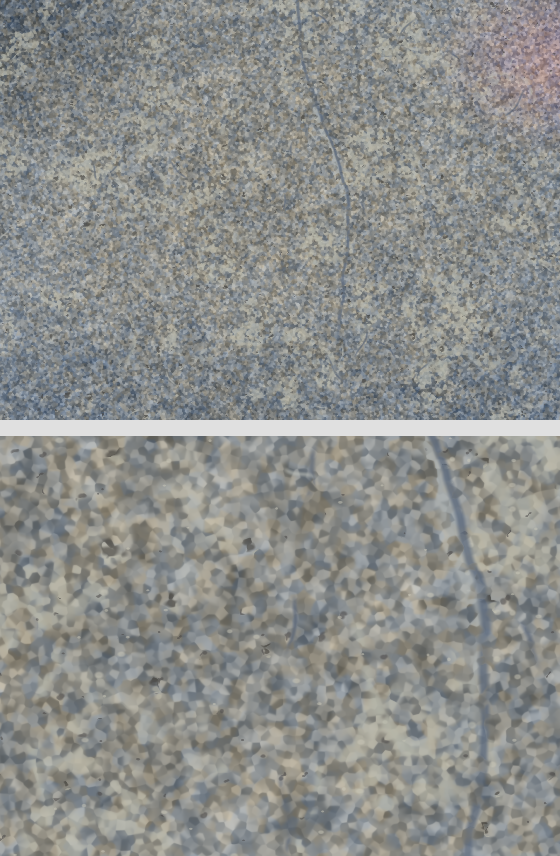
Top, the full canvas; bottom, a detail of the centre.
Write a WebGL 2 fragment shader that draws this texture.

```glsl
#version 300 es
precision highp float;
// Worn grey stone slab: fine warm and blue grains with pale scuffs, small pits
// and faint scratches, plus one long bent crack. Grains are blended cellular
// noise; scratches are hashed, slightly wavy strokes drawn in loops.
uniform vec2 u_resolution;
out vec4 fragColor;

vec2 hash2(vec2 c) {
  vec3 q = fract(c.xyx * vec3(0.1031, 0.1030, 0.0973));
  q += dot(q, q.yzx + 33.33);
  return fract((q.xx + q.yz) * q.zy);
}

// Cellular noise: random cell tones, softly blended, about -0.5 to 0.5
float grains(vec2 p) {
  vec2 cell = floor(p), f = p - cell;
  float tone = 0.0, total = 0.0;
  for (int y = -1; y <= 1; y++)
    for (int x = -1; x <= 1; x++) {
      vec2 o = vec2(x, y);
      vec2 d = o + hash2(cell + o + 100.0) - f;
      float w = exp(-8.0 * dot(d, d));
      tone += w * (hash2(cell + o + 171.0).x - 0.5);
      total += w;
    }
  return tone / total;
}

// Sparse dents, at most one in each cell
float pits(vec2 p, float share) {
  vec2 cell = floor(p), size = hash2(cell + 219.0);
  vec2 d = fract(p) - 0.3 - 0.4 * hash2(cell + 137.0);
  d.y *= 1.0 + 0.8 * size.x / share;
  float radius = 0.09 + 0.19 * size.y * size.y;
  return step(size.x, share) * (1.0 - smoothstep(radius * 0.4, radius, length(d)));
}

// A wavy stroke at a hashed place, leaning from the vertical by up to spread / 2
float scratch(vec2 p, float id, float len, float width, float spread) {
  float aspect = u_resolution.x / u_resolution.y;
  vec2 r = hash2(vec2(id, 31.0));
  float angle = 1.5 + (r.x - 0.5) * spread;
  vec2 dir = vec2(cos(angle), sin(angle));
  vec2 q = p - hash2(vec2(id, 7.0)) * vec2(aspect, 1.0);
  len *= 0.4 + r.y;
  float along = dot(q, dir) / len;
  float across = dot(q, vec2(-dir.y, dir.x)) + 0.05 * len * sin(along * 6.0 + id);
  return (1.0 - smoothstep(0.0, width, abs(across))) * (1.0 - smoothstep(0.25, 0.5, abs(along)));
}

void main() {
  vec2 uv = gl_FragCoord.xy / u_resolution;
  vec2 p = gl_FragCoord.xy / u_resolution.y;
  vec2 wobble = 0.006 * vec2(sin(p.y * 41.0 + 3.0 * sin(p.x * 23.0)), sin(p.x * 37.0 + p.y * 19.0));

  float fine = grains(p * 175.0);
  float middle = grains(p * 78.0 + 9.0);
  float coarse = grains(p * 24.0 + 31.0);
  float tint = grains(p * 105.0 + 57.0);
  float wear = smoothstep(-0.2, 0.2, middle + 0.5 * fine);

  // Slow drift: warm centre, cool rim, dim corners, rosy upper right
  vec2 c = uv - vec2(0.5, 0.58);
  float rim = dot(c, c);
  vec3 col = vec3(0.558, 0.559, 0.540);
  col += rim * vec3(-0.10, -0.03, 0.08);
  col -= 0.13 * (1.0 - smoothstep(0.0, 0.45, length(uv - vec2(0.0, 1.0))));
  col -= 0.05 * smoothstep(0.3, 0.0, uv.y);
  col += vec3(0.10, 0.0, 0.01) * (1.0 - smoothstep(0.0, 0.26, length(uv - vec2(1.0, 0.86))));
  col += 0.008 * sin(p.x * 9.0 + 2.0 * sin(p.y * 6.0));

  // Grain in lightness and in warmth
  col += 0.23 * fine + 0.13 * middle + 0.06 * coarse;
  col += (tint + 0.3 * fine + 0.3 * coarse) * vec3(0.065, 0.01, -0.075);

  // Pale chalky scuffs
  float scuff = grains((p + wobble) * vec2(11.0, 9.0) + 5.0) + 0.6 * coarse;
  scuff = smoothstep(0.12, 0.45, scuff) * wear;
  col = mix(col, vec3(0.72, 0.72, 0.66), 0.5 * scuff);

  // Broad cool streaks near the foot
  float streak = exp(-pow((p.y - 0.14 - 0.3 * wobble.y) / 0.012, 2.0));
  col -= 0.5 * streak * wear * vec3(0.08, 0.06, 0.03);

  // Pits with a lit lower edge
  vec2 dent = (p + 0.5 * wobble) * 27.0 + 0.25 * vec2(middle, fine);
  float hollow = pits(dent, 0.13);
  float lip = pits(dent + vec2(-0.06, 0.14), 0.13);
  col = mix(col, vec3(0.75, 0.74, 0.67), 0.5 * lip * (1.0 - hollow));
  col = mix(col, vec3(0.25, 0.24, 0.22), 0.6 * hollow);
  col = mix(col, vec3(0.29, 0.28, 0.28), 0.55 * pits(p * 62.0 + 0.3 * fine, 0.14));
  col = mix(col, vec3(0.80, 0.79, 0.73), 0.5 * pits(p * 58.0 + 40.0, 0.12));

  // Scratches: long pale, short bright fibres, thin blue
  float pale = 0.0, fibre = 0.0, blue = 0.0;
  float thin = max(0.003, 1.0 / u_resolution.y);
  for (float i = 1.0; i < 27.0; i++) {
    pale = max(pale, scratch(p + wobble * 0.6, i, 0.17, 0.007, 1.1));
    fibre = max(fibre, scratch(p, i + 60.0, 0.035, thin, 4.0));
    blue = max(blue, scratch(p + wobble * 0.3, i + 120.0, 0.085, thin * 1.3, 2.0));
  }
  col = mix(col, vec3(0.71, 0.72, 0.67), 0.5 * pale * wear);
  col = mix(col, vec3(0.76, 0.77, 0.74), 0.5 * fibre);
  col = mix(col, vec3(0.31, 0.36, 0.44), 0.6 * blue * (0.3 + 0.7 * wear));

  // The long crack: a chalky band with a blue edge, bent at mid height
  float path = mix(0.828, 0.705, smoothstep(0.46, 0.95, p.y)) - 0.09 * max(0.5 - p.y, 0.0);
  float side = p.x - path + 0.3 * wobble.x + 0.005 * coarse;
  float span = smoothstep(0.17, 0.25, p.y);
  float band = exp(-pow((side + 0.003) / 0.009, 2.0)) * smoothstep(0.42, 0.52, p.y) * smoothstep(0.9, 0.78, p.y);
  float edge = 1.0 - smoothstep(0.001, 0.006, abs(side - 0.005));
  col = mix(col, vec3(0.68, 0.71, 0.72), 0.6 * band * wear);
  col = mix(col, vec3(0.31, 0.37, 0.46), 0.65 * edge * span * (0.35 + 0.65 * wear));

  fragColor = vec4(clamp(col, 0.0, 1.0), 1.0);
}
```
